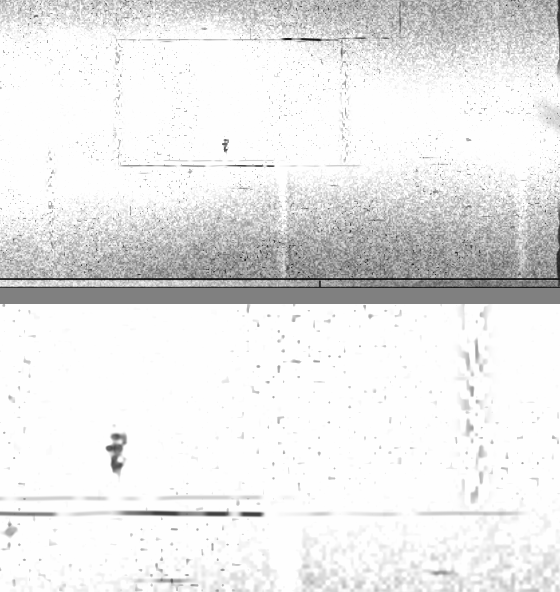
Top, the full canvas; bottom, a detail of the centre.
Give the GLSL for this texture, as a WebGL 1 fragment shader.

```glsl
precision highp float;
// A worn, overexposed slab wall: white glare over blocks that shade to grey at the top
// and bottom, with soft speckled grain, thin joints, pale drips, pits and a dark base ledge.
// Everything is measured in canvas heights; randomness is a fract-based hash.
uniform vec2 u_resolution;

float hash(vec2 p) {
  vec3 q = fract(p.xyx * 0.1031);
  q += dot(q, q.yzx + 33.33);
  return fract((q.x + q.y) * q.z);
}

float noise(vec2 p) {
  vec2 i = floor(p), f = fract(p);
  f = f * f * (3.0 - 2.0 * f);
  return mix(mix(hash(i), hash(i + vec2(1, 0)), f.x),
             mix(hash(i + vec2(0, 1)), hash(i + vec2(1, 1)), f.x), f.y);
}

float span(float x, float from, float to, float soft) {
  return smoothstep(from - soft, from + soft, x) * (1.0 - smoothstep(to - soft, to + soft, x));
}

float bell(float x, float width) {
  return exp(-x * x / (width * width));
}

// Thin, broken horizontal line; swap the axes of p for a vertical one
float crack(vec2 p, float from, float to, float at, float width) {
  float wobble = (noise(vec2(p.x * 22.0, at * 90.0)) - 0.5) * 0.002;
  float worn = smoothstep(0.1, 0.65, noise(vec2(p.x * 50.0, at * 70.0)));
  float line = 1.0 - smoothstep(width * 0.4, width * 0.4 + 0.0035, abs(p.y - at - wobble));
  return line * worn * span(p.x, from, to, 0.015);
}

// Vertical band of loose flakes along a joint
float flakes(vec2 p, float at, float from, float to) {
  float chips = smoothstep(0.55, 0.9, noise(p * vec2(190.0, 130.0)));
  return chips * bell(p.x - at, 0.012) * span(p.y, from, to, 0.02);
}

// Irregular pit with a mottled inside
float pit(vec2 p, vec2 center, vec2 size) {
  float d = length((p - center) / size) + (noise(p * 150.0) - 0.5) * 1.2;
  return (1.0 - smoothstep(0.4, 1.1, d)) * (0.6 + 0.4 * noise(p * 190.0));
}

// Broad light: glare in the middle, grey towards the top and the foot
float shading(vec2 p) {
  float cloud = noise(p * 3.5) * 0.6 + noise(p * 9.0) * 0.4 - 0.5;
  float right = smoothstep(0.8, 1.5, p.x);
  float top = smoothstep(mix(0.82, 0.62, right), 1.03, p.y + cloud * 0.07);
  float footStart = mix(0.34, 0.5, smoothstep(0.1, 1.4, p.x));
  float foot = 1.0 - smoothstep(0.0, footStart, p.y + cloud * 0.08);
  float topDepth = mix(0.25, 0.33, smoothstep(0.1, 0.9, p.x));
  float footDepth = mix(0.33, 0.48, smoothstep(0.1, 0.8, p.x));
  float shade = top * topDepth + pow(foot, 0.8) * footDepth;
  shade += 0.03 * span(p.x, 1.39, 1.95, 0.004) * top;
  return shade + cloud * 0.08 * (top + foot);
}

void main() {
  vec2 p = gl_FragCoord.xy / u_resolution.y;
  float shade = shading(p);
  float tone = 1.045 - shade;

  // Pale drips with a rough shadowed flank
  float dripA = bell(p.x - 0.975 - 0.01 * noise(vec2(p.y * 15.0, 2.0)), 0.017) * span(p.y, 0.03, 0.41, 0.03);
  float dripB = bell(p.x - 1.811, 0.016) * span(p.y, 0.03, 0.44, 0.04);
  float ridge = smoothstep(0.5, 0.85, noise(p * vec2(60.0, 45.0)));
  tone += dripA * (0.16 - 0.5 * ridge * span(p.y, 0.05, 0.15, 0.04)) + dripB * 0.14;
  tone -= 0.1 * bell(p.x - 1.003, 0.008) * span(p.y, 0.03, 0.4, 0.03);
  tone += 0.07 * bell(p.x - 0.177, 0.02) * span(p.y, 0.03, 0.4, 0.05);

  // Smudge fanning in from the right
  vec2 fan = p - vec2(1.83, 0.66);
  tone -= 0.2 * span(fan.y + fan.x * 0.45, -0.07, 0.02, 0.03) * smoothstep(-0.02, 0.1, fan.x);

  // Grain, stronger in the grey parts, with sparse faint specks in the glare
  float grain = (noise(p * 215.0) - 0.5) * 0.32 + (noise(p * 110.0 + 40.0) - 0.5) * 0.17;
  tone += grain * mix(0.35, 1.0, smoothstep(0.0, 0.2, shade));
  tone -= 0.4 * smoothstep(0.8, 1.0, noise(p * 170.0 + 9.0)) * smoothstep(0.4, 0.75, noise(p * 8.0));

  // Joints between the slabs
  float dark = 0.9 * crack(p, 0.98, 1.17, 0.864 - 0.03 * max(p.x - 1.05, 0.0), 0.005);
  dark = max(dark, 0.6 * crack(p, 1.17, 1.39, 0.867, 0.002));
  dark = max(dark, 0.3 * crack(p, 0.41, 0.98, 0.862, 0.001));
  dark = max(dark, 0.75 * crack(p, 0.78, 0.97, 0.424, 0.002));
  dark = max(dark, 0.5 * crack(p, 0.42, 0.78, 0.424, 0.001));
  dark = max(dark, 0.2 * crack(p, 0.97, 1.25, 0.424, 0.001));
  dark = max(dark, 0.18 * crack(p, 0.55, 1.0, 0.442, 0.001));
  dark = max(dark, 0.5 * crack(p.yx, 0.80, 0.86, 1.187, 0.004));
  dark = max(dark, 0.35 * crack(p.yx, 0.87, 1.0, 1.389, 0.002));
  dark = max(dark, 0.4 * flakes(p, 1.197, 0.44, 0.85));
  dark = max(dark, 0.3 * flakes(p, 0.41, 0.43, 0.95));
  dark = max(dark, 0.35 * flakes(p, 0.177, 0.04, 0.48));

  // Short scratches and small pits, kept off the bright middle slab
  float slab = span(p.x, 0.42, 1.18, 0.01) * span(p.y, 0.43, 0.85, 0.01);
  float marks = 0.0;
  for (int i = 0; i < 14; i++) {
    float k = float(i) + 1.0;
    vec2 c = vec2(hash(vec2(k, 3.0)) * 1.9, 0.08 + hash(vec2(k, 17.0)) * 0.88);
    float reach = 0.02 + 0.05 * hash(vec2(k, 29.0));
    marks = max(marks, 0.35 * crack(p, c.x, c.x + reach, c.y, 0.001));
    marks = max(marks, 0.4 * pit(p, c.yx * vec2(1.9, 0.5), vec2(0.009, 0.006)));
  }
  dark = max(dark, marks * (1.0 - slab));
  dark = max(dark, 0.78 * pit(p, vec2(0.783, 0.497), vec2(0.011, 0.023)));

  // Ledge along the foot and the dark right border
  float ledge = 1.0 - smoothstep(0.024, 0.028, p.y);
  float ledgeTone = mix(0.84, 0.5, smoothstep(0.3, 1.7, p.x)) + grain * 0.7;
  tone = mix(tone, ledgeTone, ledge);
  dark = max(dark, 0.85 * (1.0 - smoothstep(0.001, 0.005, abs(p.y - 0.031))));
  dark = max(dark, 0.75 * (1.0 - smoothstep(0.002, 0.007, p.y)));
  dark = max(dark, 0.8 * ledge * (1.0 - smoothstep(0.001, 0.004, abs(p.x - 1.111))));
  float border = u_resolution.x / u_resolution.y - p.x + 0.012 * noise(vec2(p.y * 35.0, 5.0));
  float edgeReach = span(p.y, 0.0, 0.28, 0.04) + span(p.y, 0.76, 1.1, 0.06);
  dark = max(dark, 0.7 * edgeReach * (1.0 - smoothstep(0.008, 0.016, border)));

  tone = clamp(tone, 0.0, 0.995) * (1.0 - dark);
  gl_FragColor = vec4(vec3(max(tone, 0.04)), 1.0);
}
```
